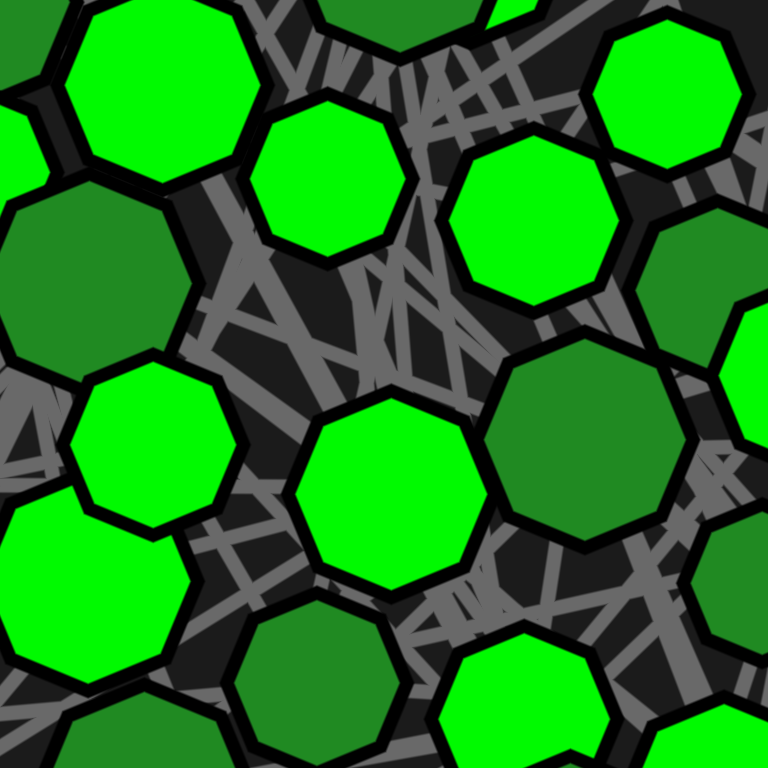
Reproduce this background procedurally as a Shadertoy shader.

```glsl
const float SPACING = 0.28;
const int SIDE = 6;

// Integer hash: three values in 0..1 for a cell and a salt
vec3 hash3(ivec2 cell, int salt) {
    uvec3 v = uvec3(ivec3(cell, salt) + 64) * 1664525u + 1013904223u;
    v.x += v.y * v.z; v.y += v.z * v.x; v.z += v.x * v.y;
    v ^= v >> 16u;
    v.x += v.y * v.z; v.y += v.z * v.x; v.z += v.x * v.y;
    return vec3(v >> 8u) / 16777216.0;
}

vec2 nodeCentre(ivec2 cell) {
    return (vec2(cell) + 0.5 + (hash3(cell, 0).xy - 0.5) * 0.82) * SPACING;
}

float segmentDistance(vec2 p, vec2 a, vec2 b) {
    vec2 ab = b - a;
    float t = clamp(dot(p - a, ab) / max(dot(ab, ab), 1e-5), 0.0, 1.0);
    return length(p - a - ab * t);
}

// Octagon with a corner pointing up
float octagonDistance(vec2 p, float apothem) {
    p = abs(p);
    return max(dot(p, vec2(0.924, 0.383)), dot(p, vec2(0.383, 0.924))) - apothem;
}

// Coverage of a shape with a slightly soft edge
float fill(float d) {
    float soft = max(0.002, 0.7 / iResolution.y);
    return 1.0 - smoothstep(-soft, soft, d);
}

// Shuffled visiting order, so overlaps do not follow the rows
ivec2 cellAt(int i) {
    int k = i * 23 % (SIDE * SIDE);
    return ivec2(k % SIDE, k / SIDE) - 1;
}

float linkDistance(vec2 p) {
    float d = 1.0;
    for (int i = 0; i < SIDE * SIDE; i++) {
        ivec2 cell = cellAt(i);
        vec2 start = nodeCentre(cell);
        int links = 3 + int(hash3(cell, 1).x * 9.0);
        for (int j = 0; j < links; j++) {
            vec3 h = hash3(cell, 10 + j);
            // Mostly steep links, leaning down to the right
            ivec2 hop = ivec2(floor(h.xy * vec2(5.0, 7.0))) - ivec2(2, 3);
            hop.y -= hop.x / 2;
            vec2 shift = (vec2(h.z, fract(h.z * 57.0)) - 0.5) * 0.06;
            d = min(d, segmentDistance(p, start + shift, nodeCentre(cell + hop) - shift.yx));
        }
    }
    return d - 0.0095;
}

void mainImage(out vec4 fragColor, in vec2 fragCoord) {
    vec2 p = fragCoord / iResolution.y;

    // Grey web on a dark ground
    vec3 color = mix(vec3(0.105), vec3(0.41), fill(linkDistance(p)));

    // Outlined green nodes
    for (int i = 0; i < SIDE * SIDE; i++) {
        ivec2 cell = cellAt(i);
        float apothem = mix(0.086, 0.127, hash3(cell, 0).z);
        float d = octagonDistance(p - nodeCentre(cell), apothem);
        bool bright = fract(dot(vec2(cell), vec2(0.618, 0.414)) + 0.1) < 0.6;
        vec3 green = bright ? vec3(0.0, 0.98, 0.0) : vec3(0.125, 0.54, 0.135);
        color = mix(color, vec3(0.0), fill(d - 0.0175));
        color = mix(color, green, fill(d));
    }

    fragColor = vec4(color, 1.0);
}
```
